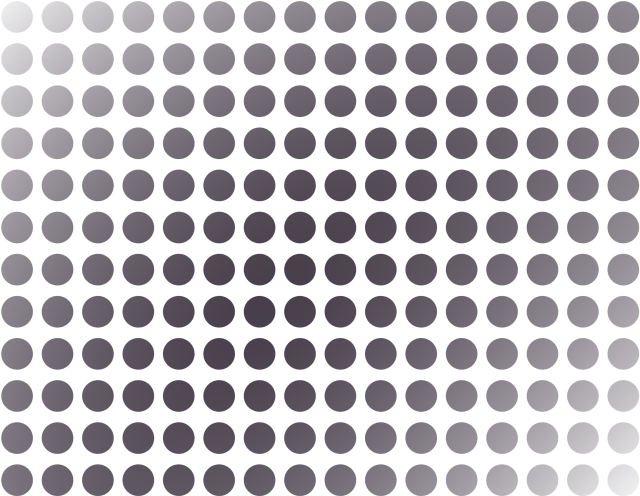
Write a Shadertoy shader that draws this pattern.

```glsl
#define PITCH vec2(0.06315, 0.0658)
#define FIRST_DOT vec2(0.0267, 0.0247)
#define DOT_RADIUS 0.0247
#define SHADE_CENTER vec2(0.424, 0.309)
#define SHADE_AXIS vec2(0.673, 0.738)
#define SHADE_STRETCH 0.5
#define SHADE_BEND 0.26
#define FADE_GAIN 1.96
#define FADE_POWER 1.6
#define PLUM vec3(0.28, 0.245, 0.295)

// Signed distance to the nearest dot of the grid
float dotGrid(vec2 p) {
    vec2 cell = fract((p - FIRST_DOT) / PITCH + 0.5) - 0.5;
    return length(cell * PITCH) - DOT_RADIUS;
}

// Fade to white away from a tilted, slightly bent ellipse
float fadeAmount(vec2 p) {
    vec2 offset = p - SHADE_CENTER;
    float along = dot(offset, SHADE_AXIS);
    float across = dot(offset, vec2(SHADE_AXIS.y, -SHADE_AXIS.x));
    across -= SHADE_BEND * along * along;
    float r = length(vec2(along * SHADE_STRETCH, across));
    return clamp(FADE_GAIN * pow(r, FADE_POWER), 0.0, 1.0);
}

void mainImage(out vec4 fragColor, in vec2 fragCoord) {
    // Canvas width is one unit
    vec2 p = fragCoord / iResolution.x;
    float pixel = 1.0 / iResolution.x;

    vec3 white = vec3(1.0);
    vec3 dotColor = mix(PLUM, white, fadeAmount(p));
    float coverage = 1.0 - smoothstep(-0.7 * pixel, 0.7 * pixel, dotGrid(p));
    fragColor = vec4(mix(white, dotColor, coverage), 1.0);
}
```
